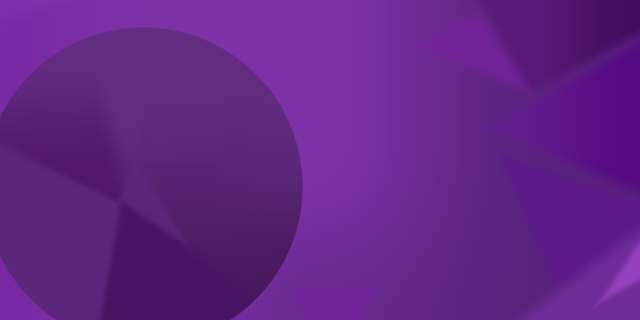
Write a WebGL 1 fragment shader that draws this background.

```glsl
precision highp float;
// Violet faceted backdrop with a large dark translucent disc on the left.
// Soft-edged triangles are layered over smooth gradients; the disc holds
// its own darker set of facets. Units: canvas height = 1, origin lower left.

uniform vec2 u_resolution;

const vec3 VIOLET = vec3(0.495, 0.195, 0.660);
const vec3 DUSK   = vec3(0.350, 0.135, 0.490);
const vec3 INDIGO = vec3(0.335, 0.045, 0.510);
const vec3 PLUM   = vec3(0.310, 0.075, 0.425);
const vec3 ORCHID = vec3(0.580, 0.255, 0.740);
const vec3 SMOKE  = vec3(0.390, 0.175, 0.510);
const vec3 SHADOW = vec3(0.280, 0.075, 0.395);

const vec2 DISC_CENTER = vec2(0.448, 0.417);
const float DISC_RADIUS = 0.4975;

float cross2(vec2 a, vec2 b) {
  return a.x * b.y - a.y * b.x;
}

// Signed distance to the line a-b, positive on its left
float edgeSide(vec2 p, vec2 a, vec2 b) {
  return cross2(normalize(b - a), p - a);
}

// Coverage of a triangle with blurred edges, for either winding
float facet(vec2 p, vec2 a, vec2 b, vec2 c, float blur) {
  float winding = sign(cross2(b - a, c - a));
  float inside = min(winding * edgeSide(p, a, b),
                 min(winding * edgeSide(p, b, c), winding * edgeSide(p, c, a)));
  return smoothstep(-blur, blur, inside);
}

vec3 backdrop(vec2 p) {
  // Broad gradients: dimmer to the right and toward the lower middle
  vec3 color = mix(VIOLET, DUSK, smoothstep(0.95, 1.70, p.x));
  float lowDim = (1.0 - smoothstep(0.0, 0.55, p.y)) * smoothstep(0.5, 1.0, p.x);
  color = mix(color, DUSK, 0.6 * lowDim);
  color -= vec3(0.025, 0.035, 0.02) * (1.0 - smoothstep(0.0, 0.5, p.x));
  float cornerSheen = facet(p, vec2(-0.1, 0.89), vec2(0.4, 1.07), vec2(-0.1, 1.2), 0.03);
  color += 0.02 * cornerSheen;

  // Upper right: dark wedge and bright shard
  vec3 wedge = mix(vec3(0.355, 0.10, 0.48), vec3(0.26, 0.05, 0.37),
                   smoothstep(1.6, 2.0, p.x));
  color = mix(color, wedge,
              facet(p, vec2(1.44, 1.11), vec2(1.655, 0.71), vec2(2.4, 1.11), 0.025));
  color = mix(color, vec3(0.45, 0.13, 0.60), 0.85 *
              facet(p, vec2(1.30, 0.857), vec2(1.505, 0.96), vec2(1.655, 0.71), 0.025));

  // Right-hand fan
  vec3 fan = mix(vec3(0.385, 0.11, 0.55), INDIGO, smoothstep(1.6, 1.95, p.x));
  color = mix(color, fan,
              facet(p, vec2(1.53, 0.60), vec2(2.4, 1.11), vec2(2.4, 0.22), 0.035));
  color = mix(color, vec3(0.365, 0.10, 0.54), 0.9 *
              facet(p, vec2(1.56, 0.52), vec2(2.5, 0.20), vec2(1.73, 0.11), 0.02));

  // Lower edge: light corner, orchid streak and small inverted shard
  color = mix(color, vec3(0.44, 0.175, 0.60), 0.95 *
              facet(p, vec2(1.60, -0.02), vec2(2.1, 0.36), vec2(2.1, -0.3), 0.03));
  color = mix(color, ORCHID,
              facet(p, vec2(1.875, 0.057), vec2(2.05, 0.32), vec2(2.05, 0.15), 0.015));
  color = mix(color, vec3(0.435, 0.13, 0.60), 0.8 *
              facet(p, vec2(0.90, 0.097), vec2(1.19, 0.107), vec2(1.06, -0.12), 0.015));
  return color;
}

vec3 discFacets(vec2 p) {
  // Smoky top fading toward the lower right
  float fade = smoothstep(0.85, -0.05, p.y + 0.15 * (0.5 - p.x));
  vec3 color = mix(SMOKE, vec3(0.275, 0.095, 0.365), fade);
  color = mix(color, SMOKE, 0.35 * smoothstep(0.55, 0.9, p.x) * smoothstep(0.2, 0.5, p.y));

  // Upper left shade and pale wedge
  color = mix(color, PLUM, 0.8 * (1.0 - smoothstep(0.45, 0.85, p.y)) *
              facet(p, vec2(-0.2, 0.65), vec2(0.27, 0.95), vec2(0.40, 0.32), 0.04));
  color = mix(color, SMOKE, 0.45 *
              facet(p, vec2(0.24, 0.95), vec2(0.51, 0.95), vec2(0.42, 0.48), 0.02));
  color = mix(color, SMOKE, 0.2 *
              facet(p, vec2(0.42, 0.495), vec2(0.68, 0.495), vec2(0.72, 0.90), 0.015));

  // Lower left: deep shadow, pale plane and narrow shard
  color = mix(color, SHADOW, 0.9 *
              facet(p, vec2(0.38, 0.40), vec2(0.28, -0.20), vec2(0.80, 0.05), 0.035));
  color = mix(color, vec3(0.365, 0.15, 0.49),
              facet(p, vec2(-0.40, 0.73), vec2(0.375, 0.365), vec2(0.27, -0.25), 0.015));
  color = mix(color, vec3(0.365, 0.15, 0.485), 0.8 *
              facet(p, vec2(0.425, 0.50), vec2(0.585, 0.235), vec2(0.37, 0.375), 0.015));
  return color;
}

void main() {
  vec2 p = gl_FragCoord.xy / u_resolution.y;
  float pixel = 1.0 / u_resolution.y;
  float discDistance = length(p - DISC_CENTER) - DISC_RADIUS;
  float discMask = 1.0 - smoothstep(-pixel, pixel, discDistance);
  gl_FragColor = vec4(mix(backdrop(p), discFacets(p), discMask), 1.0);
}
```
